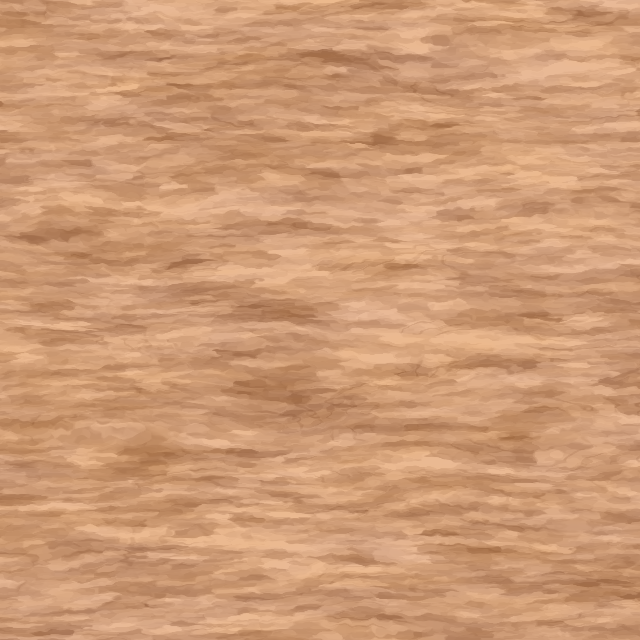
Reproduce this texture procedurally as a three.js fragment shader.

```glsl
// Warm wood with horizontal grain, painted in small flat ragged flakes.
// Stretched cellular noise cuts the flakes; layered stretched value noise,
// read once per flake centre, sets their tone; broken contours add grain lines.

varying vec2 vUv;

const vec3 DARK_WOOD = vec3(0.66, 0.455, 0.313);
const vec3 LIGHT_WOOD = vec3(0.895, 0.70, 0.548);
const vec3 AMBER_TINT = vec3(0.010, 0.000, -0.030);
const float MEAN_TONE = 0.63;
const float BORDER = 0.14;

float hash(vec2 p) {
  vec3 q = fract(p.xyx * vec3(0.1031, 0.1030, 0.0973));
  q += dot(q, q.yzx + 33.33);
  return fract((q.x + q.y) * q.z);
}

vec2 hash2(vec2 p) {
  return vec2(hash(p), hash(p + 71.7));
}

// Value noise centred on zero, from -0.5 to 0.5
float noise(vec2 p) {
  vec2 i = floor(p);
  vec2 f = fract(p);
  f = f * f * (3.0 - 2.0 * f);
  float low = mix(hash(i), hash(i + vec2(1.0, 0.0)), f.x);
  float high = mix(hash(i + vec2(0.0, 1.0)), hash(i + vec2(1.0, 1.0)), f.x);
  return mix(low, high, f.y) - 0.5;
}

// Bends the straight grain into slow waves and small oval eddies
vec2 bendGrain(vec2 p) {
  float wave = 0.003 * sin(p.x * 7.0 + 3.0 * sin(p.y * 5.0))
             + 0.0015 * sin(p.x * 17.0 + p.y * 23.0);
  float eddy = 0.018 * noise(p * vec2(4.0, 10.0) + 4.3)
             + 0.010 * noise(p * vec2(9.0, 26.0) + 17.1);
  return p + vec2(0.0, wave + eddy);
}

// Small shifts that fray the flake outlines
vec2 fray(vec2 p) {
  vec2 q = p * vec2(90.0, 190.0);
  return p + vec2(0.017, 0.0038) * vec2(noise(q), noise(q + 39.5));
}

// Wood tone: broad bands, streaks, fine fibres and a few dark veins
float grainTone(vec2 p) {
  float tone = 0.30 * noise(p * vec2(3.0, 17.0) + 2.7)
             + 0.38 * noise(p * vec2(6.0, 36.0) + 11.3)
             + 0.56 * noise(p * vec2(11.0, 80.0) + 23.9)
             + 0.58 * noise(p * vec2(23.0, 150.0) + 47.1);
  float vein = smoothstep(0.16, 0.34, noise(p * vec2(5.0, 36.0) + 61.0));
  return tone - 0.15 * vein;
}

// Tone of one flake, read at its centre, with its own random shift
float flakeTone(vec2 centre, vec2 count, float jitter) {
  return grainTone(centre / count) + jitter * (hash(centre * 13.7) - 0.5);
}

// Cellular layer of flat flakes, smoothed only along each border
float flakes(vec2 p, vec2 count, float jitter) {
  vec2 q = p * count;
  vec2 base = floor(q);
  vec2 nearest = base;
  vec2 second = base;
  float d1 = 9.0;
  float d2 = 9.0;
  for (int y = -1; y <= 1; y++) {
    for (int x = -1; x <= 1; x++) {
      vec2 cell = base + vec2(float(x), float(y));
      vec2 centre = cell + hash2(cell);
      float d = length(centre - q);
      if (d < d1) {
        d2 = d1;
        second = nearest;
        d1 = d;
        nearest = centre;
      } else if (d < d2) {
        d2 = d;
        second = centre;
      }
    }
  }
  float inside = 0.5 + 0.5 * smoothstep(0.0, BORDER, d2 - d1);
  return mix(flakeTone(second, count, jitter),
             flakeTone(nearest, count, jitter), inside);
}

// Thin nested contour lines, broken into separate strokes
float grainLines(vec2 p, float seed) {
  float field = noise(p * vec2(2.5, 9.0) + seed)
              + 0.35 * noise(p * vec2(7.0, 32.0) + seed);
  float offset = abs(fract(field * 8.0) - 0.5);
  float stroke = smoothstep(0.02, 0.14, noise(p * vec2(9.0, 50.0) + seed * 3.0));
  return stroke * (1.0 - smoothstep(0.05, 0.15, offset));
}

// Wood colour for a tone, warmed towards amber or cooled towards mauve
vec3 woodColour(float tone, float warmth) {
  return mix(DARK_WOOD, LIGHT_WOOD, tone) + AMBER_TINT * warmth;
}

void main() {
  vec2 grain = fray(bendGrain(vUv));

  // Long flakes overlaid with shorter, finer ones, then dark and pale lines
  float longFlakes = flakes(grain, vec2(27.0, 150.0), 0.42);
  float shortFlakes = flakes(grain, vec2(56.0, 205.0), 0.44);
  float tone = MEAN_TONE + 0.70 * longFlakes + 0.42 * shortFlakes;
  tone += 0.10 * grainLines(grain, 31.0) - 0.20 * grainLines(grain, 7.0);

  float warmth = noise(grain * vec2(5.0, 22.0) + 83.0)
               + 0.8 * noise(grain * vec2(20.0, 90.0) + 29.0);
  gl_FragColor = vec4(woodColour(clamp(tone, -0.1, 1.1), warmth), 1.0);
}
```
